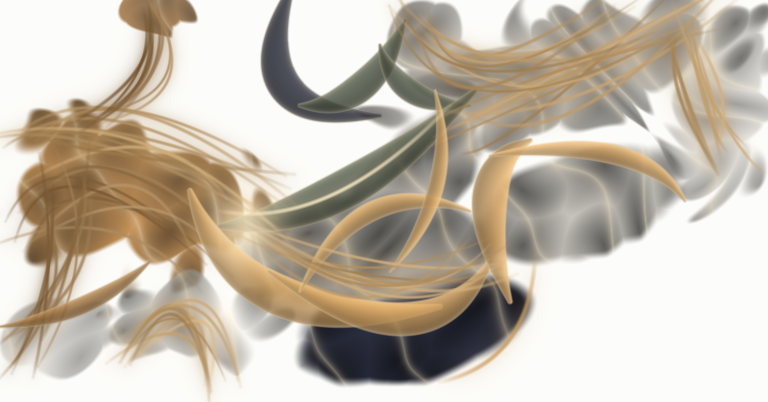
Write a WebGL 1 fragment shader that draws this background.

```glsl
precision highp float;
uniform vec2 u_resolution;

const vec3 PAPER = vec3(0.99, 0.99, 0.98);
const vec3 GREY = vec3(0.56, 0.55, 0.53);
const vec3 PALE = vec3(0.72, 0.71, 0.69);
const vec3 INK = vec3(0.13, 0.14, 0.19);
const vec3 MOSS = vec3(0.27, 0.3, 0.24);
const vec3 BRONZE = vec3(0.56, 0.39, 0.2);
const vec3 GOLD = vec3(0.79, 0.61, 0.37);
const vec3 CREAM = vec3(1.0, 0.93, 0.78);
const float CRISP = 0.15;
const float ROUGH = 0.9;

vec2 hash2(vec2 p) {
  return fract(sin(vec2(dot(p, vec2(12.7, 31.1)), dot(p, vec2(26.9, 18.3)))) * 4375.5);
}

// Distance to the nearest cell point
float cells(vec2 p) {
  float nearest = 2.0;
  for (int y = -1; y <= 1; y++)
    for (int x = -1; x <= 1; x++) {
      vec2 cell = vec2(float(x), float(y));
      nearest = min(nearest, length(cell + hash2(floor(p) + cell) - fract(p)));
    }
  return nearest;
}

// Layered sine warp
vec2 swirl(vec2 p) {
  for (int i = 1; i <= 4; i++) {
    float f = float(i);
    p += sin(p.yx * f * 1.6 + f * vec2(1.3, 2.7)) * 0.3 / f;
  }
  return p;
}

vec2 bezier(vec2 a, vec2 b, vec2 c, float t) {
  return mix(mix(a, b, t), mix(b, c, t), t);
}

// Signed distance to a quadratic curve, and the parameter along it
vec2 curve(vec2 p, vec2 a, vec2 b, vec2 c) {
  float best = 1e4, t = 0.0;
  for (int i = 0; i <= 6; i++) {
    float s = float(i) / 6.0;
    float d = length(bezier(a, b, c, s) - p);
    if (d < best) { best = d; t = s; }
  }
  for (int i = 0; i < 3; i++) {
    vec2 v = 2.0 * mix(b - a, c - b, t);
    t = clamp(t - 0.8 * dot(bezier(a, b, c, t) - p, v) / dot(v, v), 0.0, 1.0);
  }
  vec2 q = p - bezier(a, b, c, t), v = mix(b - a, c - b, t);
  return vec2(length(q) * (v.x * q.y < v.y * q.x ? -1.0 : 1.0), t);
}

// Tilted smoke body with an eroded edge and lit veins
vec3 mist(vec3 base, vec2 p, vec2 centre, vec2 radii, float angle, vec3 tint,
          float opacity, float rough, vec2 smoke) {
  float s = sin(angle), c = cos(angle);
  vec2 q = p - centre;
  float e = length(vec2(c * q.x + s * q.y, c * q.y - s * q.x) / radii);
  float mask = smoothstep(1.0, 0.82, e + rough * (smoke.x - 0.45));
  vec3 body = mix(tint * (0.6 + 0.85 * smoke.x), CREAM, 0.4 * smoke.y);
  return mix(base, body, mask * opacity);
}

// Tapered translucent band with bright rims
vec3 ribbon(vec3 base, vec2 p, vec2 a, vec2 b, vec2 c, float width, vec3 tint) {
  vec2 d = curve(p, a, b, c);
  float halfWidth = width * (0.15 + 0.85 * sin(3.1416 * d.y));
  float edge = halfWidth - abs(d.x);
  float mask = smoothstep(-0.012, 0.015, edge);
  float rim = exp(-abs(edge) * 45.0);
  vec3 body = tint * (0.95 + 0.3 * d.x / halfWidth);
  return mix(base, mix(body, mix(tint, CREAM, 0.65), rim * 0.8), mask * 0.82);
}

vec3 strand(vec3 base, vec2 p, vec2 a, vec2 b, vec2 c, float width, vec3 tint) {
  vec2 d = curve(p, a, b, c);
  float taper = sqrt(sin(3.1416 * clamp(d.y, 0.01, 0.99)));
  float core = smoothstep(width, 0.0, abs(d.x));
  float glow = 0.22 * exp(-abs(d.x) / width * 0.6);
  return mix(base, tint, max(core * 0.85, glow) * taper);
}

// Scattered strands that share one flow
vec3 bundle(vec3 base, vec2 p, vec2 a, vec2 b, vec2 c, float spread, vec3 tint) {
  for (int i = 0; i < 9; i++) {
    vec2 seed = a + float(i) * 1.7;
    vec2 j = hash2(seed) - 0.5, k = hash2(seed + 5.0) - 0.5;
    vec3 hue = mix(tint * 0.75, mix(tint, CREAM, 0.4), k.x + 0.5);
    base = strand(base, p, a + j * spread * 1.5, b + k * spread * 3.0,
                  c + j.yx * spread * 2.0, 0.025 + 0.025 * abs(j.y), hue);
  }
  return base;
}

void main() {
  vec2 p = gl_FragCoord.xy / u_resolution * vec2(7.68, 4.0);
  vec2 q = swirl(p), w = mix(p, q, 0.12);
  float vein = pow(1.0 - abs(sin(q.x * 4.0 + q.y * 3.0)), 5.0);
  vec2 smoke = vec2(cells(q * 1.8), vein);
  vec3 col = PAPER;

  // Smoke bodies
  col = mist(col, w, vec2(5.6, 3.25), vec2(1.9, 0.6), 0.28, GREY, 0.75, ROUGH, smoke);
  col = mist(col, w, vec2(7.2, 3.0), vec2(0.55, 0.95), -0.2, PALE, 0.65, ROUGH, smoke);
  col = mist(col, p, vec2(5.8, 1.97), vec2(1.1, 0.58), 0.3, GREY, 0.95, CRISP, smoke);
  col = mist(col, w, vec2(1.25, 2.0), vec2(1.45, 0.75), -0.25, BRONZE, 0.9, ROUGH, smoke);
  col = mist(col, w, vec2(0.5, 0.6), vec2(0.6, 0.4), 0.3, PALE, 0.6, ROUGH, smoke);
  col = mist(col, w, vec2(2.0, 0.8), vec2(0.8, 0.42), 0.1, PALE, 0.8, ROUGH, smoke);
  col = mist(col, w, vec2(1.55, 3.85), vec2(0.38, 0.25), 0.0, BRONZE, 0.8, ROUGH, smoke);
  col = mist(col, w, vec2(4.4, 3.55), vec2(0.5, 0.5), 0.0, GREY, 0.8, ROUGH, smoke);
  col = mist(col, p, vec2(4.15, 0.75), vec2(1.25, 0.58), 0.2, INK, 1.0, CRISP, smoke);
  col = mist(col, p, vec2(4.1, 2.15), vec2(1.05, 0.5), 0.85, GREY, 0.95, CRISP, smoke);
  col = mist(col, p, vec2(3.65, 1.5), vec2(1.4, 0.6), 0.05, GREY * 0.9, 0.9, CRISP, smoke);

  // Dark hook and diagonal sheet
  col = ribbon(col, p, vec2(2.95, 4.2), vec2(2.3, 2.8), vec2(3.8, 2.85), 0.17, INK);
  col = ribbon(col, p, vec2(3.0, 2.95), vec2(3.7, 2.9), vec2(4.05, 3.8), 0.15, MOSS);
  col = ribbon(col, p, vec2(3.8, 3.55), vec2(3.95, 2.95), vec2(4.7, 2.95), 0.12, MOSS);
  col = ribbon(col, p, vec2(2.2, 1.75), vec2(3.4, 1.8), vec2(4.75, 3.1), 0.2, MOSS);

  // Fine flowing strands
  col = bundle(col, p, vec2(0.1, 2.4), vec2(1.2, 2.9), vec2(2.6, 1.9), 0.4, GOLD);
  col = bundle(col, p, vec2(0.1, 1.7), vec2(0.9, 2.5), vec2(2.2, 1.3), 0.35, BRONZE);
  col = bundle(col, p, vec2(0.2, 0.4), vec2(0.9, 1.2), vec2(0.6, 2.3), 0.3, BRONZE);
  col = bundle(col, p, vec2(1.5, 3.95), vec2(1.9, 3.3), vec2(0.9, 2.8), 0.2, BRONZE);
  col = bundle(col, p, vec2(1.2, 0.5), vec2(2.0, 1.4), vec2(2.25, 0.1), 0.2, GOLD);
  col = bundle(col, p, vec2(4.4, 2.6), vec2(5.6, 2.9), vec2(7.0, 3.9), 0.4, GOLD);
  col = bundle(col, p, vec2(4.1, 3.9), vec2(4.7, 2.9), vec2(6.4, 3.8), 0.3, GOLD);
  col = bundle(col, p, vec2(6.8, 3.9), vec2(7.0, 2.9), vec2(7.5, 2.4), 0.35, GOLD);

  // Golden bands
  col = ribbon(col, p, vec2(1.9, 2.1), vec2(2.4, 0.6), vec2(4.4, 0.95), 0.2, GOLD);
  col = ribbon(col, p, vec2(2.7, 1.3), vec2(4.3, 0.3), vec2(4.9, 1.4), 0.17, GOLD);
  col = ribbon(col, p, vec2(3.0, 1.1), vec2(3.6, 2.3), vec2(4.7, 1.9), 0.1, GOLD);
  col = ribbon(col, p, vec2(4.35, 3.1), vec2(4.6, 2.1), vec2(3.9, 1.3), 0.08, GOLD);
  col = ribbon(col, p, vec2(5.3, 2.6), vec2(4.6, 2.3), vec2(5.1, 1.0), 0.18, GOLD);
  col = ribbon(col, p, vec2(4.9, 2.45), vec2(6.4, 2.7), vec2(6.85, 2.0), 0.1, GOLD);
  col = ribbon(col, p, vec2(0.0, 0.75), vec2(0.9, 0.85), vec2(1.5, 1.4), 0.09, BRONZE);
  col = bundle(col, p, vec2(2.4, 1.7), vec2(3.7, 0.8), vec2(4.9, 1.4), 0.3, GOLD);

  // Bowl rim and bright fold
  col = strand(col, p, vec2(4.4, 0.2), vec2(5.3, 0.4), vec2(5.35, 1.45), 0.045, GOLD);
  col = strand(col, p, vec2(2.2, 1.9), vec2(3.3, 1.7), vec2(4.5, 2.95), 0.04, CREAM);
  vec2 flare = p - vec2(2.45, 1.75);
  col = mix(col, CREAM, 0.7 * exp(-dot(flare, flare) * 9.0));
  gl_FragColor = vec4(col, 1.0);
}
```
